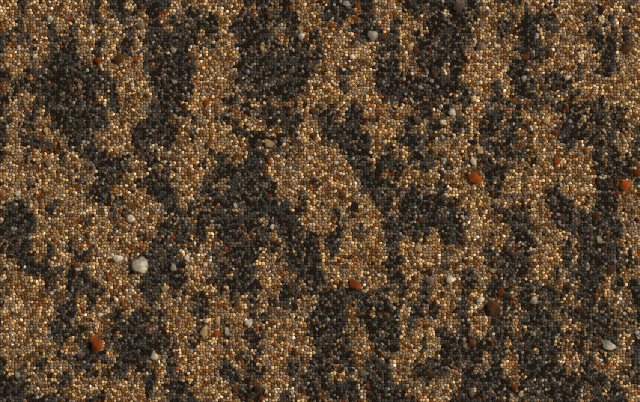
A Shadertoy shader for this texture:

```glsl
#define GRAIN_SCALE 135.0
#define RELIEF_SCALE 9.0
#define SLOPE_GAIN 2.1
#define SUN_DIR vec2(0.88, 0.47)
#define SHADE_LEVEL 0.50
#define GRAIN_CONTRAST 0.55
#define GAP_DARKNESS 0.42
#define EXPOSURE 1.16

const vec3 UMBER = vec3(0.15, 0.12, 0.09);
const vec3 SLATE = vec3(0.25, 0.23, 0.195);
const vec3 BROWN = vec3(0.33, 0.22, 0.12);
const vec3 TAUPE = vec3(0.45, 0.37, 0.29);
const vec3 OCHRE = vec3(0.51, 0.37, 0.21);
const vec3 STRAW = vec3(0.69, 0.55, 0.36);
const vec3 RUST = vec3(0.54, 0.24, 0.09);
const vec3 CHALK = vec3(0.76, 0.69, 0.58);

vec3 hash3(vec2 p) {
    vec3 q = fract(p.xyx * vec3(0.1031, 0.1030, 0.0973));
    q += dot(q, q.yxz + 33.33);
    return fract((q.xxy + q.yzz) * q.zyx);
}

float valueNoise(vec2 p) {
    vec2 i = floor(p), f = fract(p);
    f = f * f * (3.0 - 2.0 * f);
    return mix(mix(hash3(i).x, hash3(i + vec2(1, 0)).x, f.x),
               mix(hash3(i + vec2(0, 1)).x, hash3(i + vec2(1, 1)).x, f.x), f.y);
}

// Height of the rough ground, sheared into slanting ridges
float relief(vec2 p) {
    p = vec2(1.15 * p.x - 0.3 * p.y, p.y) * RELIEF_SCALE + 40.0;
    float sum = 0.0, amp = 0.5;
    for (int i = 0; i < 4; i++) {
        sum += amp * valueNoise(p);
        p = mat2(1.6, 1.2, -1.2, 1.6) * p + 17.3;
        amp *= 0.55;
    }
    return sum / 1.01;
}

// Low sunlight: slopes facing the sun are lit, hollows are shaded
float sunlight(vec2 p) {
    float h = relief(p);
    float slope = h - relief(p + SUN_DIR * 0.026);
    float level = h + SLOPE_GAIN * slope;
    return smoothstep(SHADE_LEVEL - 0.25, SHADE_LEVEL + 0.25, level);
}

vec3 grainColor(vec3 rnd, float light) {
    if (rnd.z > 0.975) return mix(RUST, CHALK, step(0.988, rnd.z)) * mix(0.7, 1.0, light);
    vec3 shaded = rnd.x < 0.36 ? UMBER : rnd.x < 0.84 ? SLATE : TAUPE * 0.9;
    vec3 sunny = rnd.x < 0.31 ? BROWN : rnd.x < 0.56 ? TAUPE : rnd.x < 0.83 ? OCHRE : STRAW;
    return mix(shaded, sunny, smoothstep(-0.12, 0.12, light - mix(0.12, 0.88, rnd.y)));
}

// Packed sand: nearest-point cells with domed shading and dark gaps
vec3 sand(vec2 p) {
    vec2 g = p * GRAIN_SCALE, base = floor(g), offset = vec2(0), id = base;
    float nearest = 9.0, second = 9.0;
    for (int y = -1; y <= 1; y++)
    for (int x = -1; x <= 1; x++) {
        vec2 cell = base + vec2(x, y);
        vec2 d = g - cell - 0.1 - 0.8 * hash3(cell).xy;
        float dist = length(d);
        if (dist < nearest) {
            second = nearest;
            nearest = dist;
            offset = d;
            id = cell;
        } else second = min(second, dist);
    }
    float light = sunlight((g - offset) / GRAIN_SCALE);
    float gap = smoothstep(0.0, 0.28, second - nearest);
    float dome = 1.0 + GRAIN_CONTRAST * dot(offset, SUN_DIR);
    vec3 color = grainColor(hash3(id + 311.0), light);
    return color * mix(GAP_DARKNESS, 1.0, gap) * dome * mix(0.88, 1.06, light) * EXPOSURE;
}

// Scattered irregular stones, each with a shadow away from the sun
void addPebbles(inout vec3 color, vec2 p, float scale, float share, float light) {
    vec2 g = p * scale, base = floor(g);
    float soft = scale / iResolution.y;
    for (int y = -1; y <= 1; y++)
    for (int x = -1; x <= 1; x++) {
        vec2 cell = base + vec2(x, y);
        vec3 rnd = hash3(cell + scale * 7.0), kind = hash3(cell + scale * 3.0 + 91.0);
        if (rnd.z > share) continue;
        vec2 d = g - cell - 0.2 - 0.6 * rnd.xy;
        float radius = mix(0.2, 0.4, kind.x), turn = 6.283 * kind.y;
        mat2 spin = mat2(cos(turn), sin(turn), -sin(turn), cos(turn));
        vec2 stretch = radius * vec2(1.0, mix(0.55, 0.95, kind.z));
        vec2 q = spin * d / stretch;
        float angle = atan(q.y, q.x);
        float rim = 1.0 + 0.10 * cos(3.0 * angle + 9.0 * rnd.x) + 0.06 * cos(5.0 * angle + 9.0 * rnd.y);
        float edge = soft / radius;
        float mask = 1.0 - smoothstep(rim - edge, rim + edge, length(q));
        vec2 castPos = spin * (d + SUN_DIR * radius * 0.55) / stretch;
        color *= 1.0 - 0.6 * (1.0 - smoothstep(0.65, 1.25, length(castPos)));
        float pick = fract(kind.z * 7.0 + kind.x * 3.0);
        vec3 stone = pick < 0.3 ? CHALK : pick < 0.5 ? STRAW : pick < 0.68 ? RUST : pick < 0.86 ? TAUPE : BROWN;
        stone *= 0.9 + 0.32 * dot(d, SUN_DIR) / radius;
        stone *= mix(0.72, 1.05, light) * (0.86 + 0.28 * valueNoise(p * 190.0));
        color = mix(color, stone, mask);
    }
}

vec3 ground(vec2 p) {
    vec3 color = sand(p);
    float light = sunlight(p);
    addPebbles(color, p, 75.0, 0.09, light);
    addPebbles(color, p, 38.0, 0.06, light);
    addPebbles(color, p, 19.0, 0.035, light);
    return color;
}

void mainImage(out vec4 fragColor, in vec2 fragCoord) {
    // Four samples per pixel smooth the finest grains
    vec3 color = vec3(0);
    for (int i = 0; i < 4; i++) {
        vec2 shift = vec2(i % 2, i / 2) * 0.5 - 0.25;
        color += ground((fragCoord + shift) / iResolution.y);
    }
    fragColor = vec4(clamp(color * 0.25, 0.0, 1.0), 1.0);
}
```
